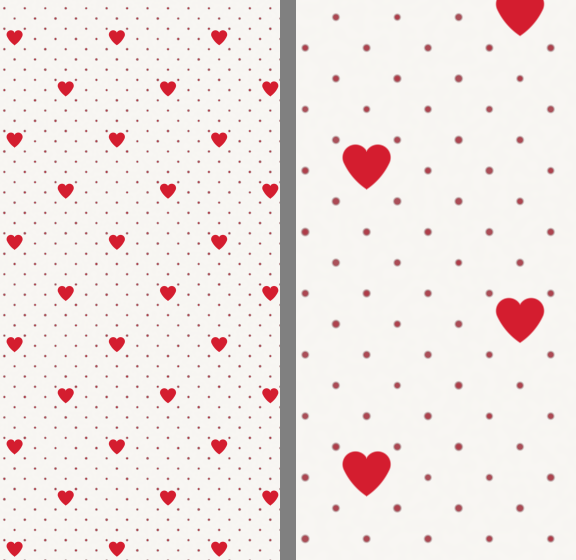
Left: the whole. Right: its middle third, enlarged.
Reproduce this pattern procedurally as a Shadertoy shader.

```glsl
// Small red hearts on a staggered grid over a finer staggered grid of dots.
// Both grids share one nearest-point function; a heart is a lobe circle joined
// smoothly to a wide side arc, mirrored. Lengths are in canvas widths.

#define PERIOD 0.3653                    // heart spacing, across and down
#define DOTS_PER_PERIOD 5.0
#define ANCHOR vec2(0.4174, 1.1302)      // one grid point that holds a heart
#define HEART_LIFT 0.0050                // heart centre above its grid point
#define HEART_HALF_WIDTH 0.0286
#define DOT_RADIUS 0.0043
#define EDGE_SOFTNESS 0.0013
#define PAPER_COLOUR vec3(0.970, 0.963, 0.950)
#define HEART_COLOUR vec3(0.830, 0.115, 0.185)
#define DOT_COLOUR vec3(0.690, 0.220, 0.270)
#define DOT_RIM_COLOUR vec3(0.620, 0.490, 0.500)

vec2 hash2(vec2 p) {
    vec3 q = fract(p.xyx * vec3(0.1031, 0.1030, 0.0973));
    q += dot(q, q.yzx + 33.33);
    return fract((q.xx + q.yz) * q.zy);
}

// Gradient noise, roughly -0.7 to 0.7
float cornerSlope(vec2 cell, vec2 corner, vec2 f) {
    float angle = 6.2832 * hash2(cell + corner).x;
    return dot(vec2(cos(angle), sin(angle)), f - corner);
}

float gradientNoise(vec2 p) {
    vec2 i = floor(p), f = p - i;
    vec2 u = f * f * f * (f * (f * 6.0 - 15.0) + 10.0);
    float low = mix(cornerSlope(i, vec2(0, 0), f), cornerSlope(i, vec2(1, 0), f), u.x);
    float high = mix(cornerSlope(i, vec2(0, 1), f), cornerSlope(i, vec2(1, 1), f), u.x);
    return mix(low, high, u.y);
}

// Closest point of a square grid with an extra point in each cell centre
vec2 nearestStaggered(vec2 p) {
    vec2 corner = floor(p + 0.5);
    vec2 centre = floor(p) + 0.5;
    vec2 a = p - corner, b = p - centre;
    return dot(a, a) < dot(b, b) ? corner : centre;
}

// Signed distance to a heart of half width 1
float heartDistance(vec2 p) {
    const vec2 lobe = vec2(0.464, 0.373);
    const vec2 tip = vec2(0.0, -0.955);
    const float lobeRadius = 0.536;
    const float sideRadius = 2.7;
    p.x = abs(p.x);

    // Centre of the arc that touches the lobe and ends at the tip
    float reach = sideRadius - lobeRadius;
    float span = distance(tip, lobe);
    vec2 dir = (tip - lobe) / span;
    float along = (reach * reach - sideRadius * sideRadius + span * span) / (2.0 * span);
    float across = sqrt(reach * reach - along * along);
    vec2 side = lobe + dir * along + vec2(dir.y, -dir.x) * across;

    // The join lies on the line through both centres
    vec2 axis = lobe - side, q = p - side;
    bool onSide = axis.x * q.y - axis.y * q.x < 0.0;
    return onSide ? length(q) - sideRadius : length(p - lobe) - lobeRadius;
}

float coverage(float dist, float softness) {
    return 1.0 - smoothstep(-softness, softness, dist);
}

void mainImage(out vec4 fragColor, in vec2 fragCoord) {
    vec2 p = fragCoord / iResolution.x;
    vec2 grid = (p - ANCHOR) / PERIOD;
    float softness = max(EDGE_SOFTNESS, 0.7 / iResolution.x);

    // Paper with a faint mottle
    vec3 colour = PAPER_COLOUR + 0.006 * gradientNoise(p * 70.0);

    // Dots, each a little different in size and redness
    vec2 dotGrid = grid * DOTS_PER_PERIOD;
    vec2 dotId = nearestStaggered(dotGrid);
    vec2 wear = hash2(dotId * 2.0 + 100.0);
    float fromDot = length(dotGrid - dotId) * PERIOD / DOTS_PER_PERIOD;
    float radius = DOT_RADIUS * mix(0.9, 1.1, wear.x);
    float rim = smoothstep(0.3, 1.2, fromDot / radius);
    vec3 ink = mix(DOT_COLOUR, DOT_RIM_COLOUR, max(rim, 0.35 * wear.y));
    colour = mix(colour, ink, coverage(fromDot - radius, softness * 1.3));

    // Hearts cover the dots beneath them
    vec2 heartGrid = grid - vec2(0.0, HEART_LIFT / PERIOD);
    vec2 local = (heartGrid - nearestStaggered(heartGrid)) * PERIOD;
    float toHeart = heartDistance(local / HEART_HALF_WIDTH) * HEART_HALF_WIDTH;
    colour = mix(colour, HEART_COLOUR, coverage(toHeart, softness));

    fragColor = vec4(colour, 1.0);
}
```
